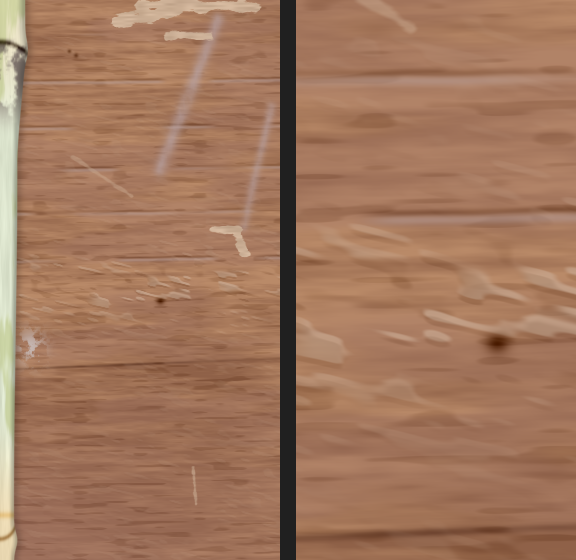
Left: the whole. Right: its middle third, enlarged.
A Shadertoy shader for this texture:

```glsl
// A worn brown table top with a bamboo cane along its left side.
// Stretched value noise makes the grain, chips and stains; segment
// distances make the scrapes, and a curved edge shapes the cane.

float hash(vec2 p) {
    return fract(sin(dot(p, vec2(127.1, 311.7))) * 43758.545);
}

float noise(vec2 p) {
    vec2 i = floor(p), f = fract(p);
    f = f * f * (3.0 - 2.0 * f);
    return mix(mix(hash(i), hash(i + vec2(1, 0)), f.x),
               mix(hash(i + vec2(0, 1)), hash(i + vec2(1, 1)), f.x), f.y);
}

float fbm(vec2 p) {
    float sum = 0.0, gain = 0.53;
    for (int i = 0; i < 4; i++) {
        sum += gain * noise(p);
        p = p * 2.03 + 17.3;
        gain *= 0.5;
    }
    return sum;
}

float bump(float x, float width) {
    return exp(-x * x / (width * width));
}

float segment(vec2 p, vec2 a, vec2 b) {
    vec2 d = b - a;
    return length(p - a - d * clamp(dot(p - a, d) / dot(d, d), 0.0, 1.0));
}

// Ragged stroke between two points
float scrape(vec2 p, vec2 a, vec2 b, float width) {
    float ragged = (fbm(p * vec2(22, 55)) - 0.5) * width * 2.4;
    return 1.0 - smoothstep(-0.003, 0.004, segment(p, a, b) + ragged - width);
}

vec3 wood(vec2 p) {
    vec2 g = p + vec2(0.0, 0.014 * fbm(p * vec2(2.5, 5)) - 0.012 * p.x);
    float seamY = p.y - 0.68 - 0.04 * p.x;
    float lower = 1.0 - smoothstep(-0.004, 0.004, seamY);

    // Broad tones and fine horizontal grain
    float broad = fbm(g * vec2(1.6, 7) + 3.0);
    float fine = fbm(g * vec2(6, 65));
    float fiber = noise(g * vec2(28, 135));
    float tone = 0.62 + 1.1 * (broad - 0.5) + 1.25 * (fine - 0.5) + 0.25 * (fiber - 0.5);
    tone += 0.14 * bump(p.y - 0.98, 0.22) - lower * (0.26 - 0.16 * p.x);
    vec3 color = mix(vec3(0.56, 0.38, 0.28), vec3(0.71, 0.525, 0.395), clamp(tone, 0.0, 1.1));
    float dusky = smoothstep(0.75, 0.0, p.y) * (1.0 - 0.6 * p.x);
    dusky = max(dusky, 0.5 * smoothstep(0.48, 0.62, fbm(g * vec2(2, 9) + 31.0)));
    color = mix(color, vec3(0.63, 0.455, 0.395), 0.65 * dusky);

    // Dark pores and greyish worn lines in the upper board
    float pores = smoothstep(0.68, 0.85, noise(g * vec2(14, 95) + 9.0));
    color -= 0.055 * pores;
    for (int i = 0; i < 6; i++) {
        float k = float(i);
        float y = g.y - 1.885 + 0.162 * k + 0.025 * (hash(vec2(k, 4)) - 0.5);
        float broken = smoothstep(0.3, 0.62, noise(vec2(p.x * 6.0 + k * 9.0, k)));
        color -= 0.12 * broken * bump(y, 0.0045);
        color = mix(color, vec3(0.70, 0.61, 0.60), 0.45 * broken * bump(y + 0.009, 0.006));
    }

    // Pale chips, thickest in the middle band
    float band = 0.15 + 0.85 * bump(p.y - 0.97, 0.10);
    vec2 c = p + vec2(0.0, 0.25 * p.x);
    float chips = smoothstep(0.60, 0.83, noise(c * vec2(24, 85) + 5.0));
    chips *= smoothstep(0.28, 0.58, noise(p * vec2(7, 19) + 40.0));
    color = mix(color, vec3(0.79, 0.67, 0.58), 0.72 * band * chips);
    color -= 0.06 * band * smoothstep(0.65, 0.85, noise(c * vec2(24, 85) + vec2(5.0, 5.6)));

    // Seam between the boards
    float seam = bump(seamY, 0.005) * (0.45 + 0.55 * noise(p * vec2(9, 3)));
    color -= vec3(0.20, 0.18, 0.15) * seam * (1.0 - 0.5 * p.x);

    // Chalky diagonal smears
    float smear = bump(segment(p, vec2(0.78, 1.93), vec2(0.57, 1.39)), 0.024);
    smear += 0.9 * bump(segment(p, vec2(0.97, 1.62), vec2(0.87, 1.19)), 0.016);
    smear *= 0.25 + 0.6 * fbm(p * vec2(30, 14));
    color = mix(color, vec3(0.72, 0.64, 0.65), clamp(smear, 0.0, 0.7));
    float chalk = bump(length((p - vec2(0.11, 0.76)) * vec2(1, 0.8)), 0.05);
    color = mix(color, vec3(0.77, 0.71, 0.69), chalk * smoothstep(0.42, 0.62, fbm(p * 45.0)));

    // Bare scrapes and thin scratches
    float bare = scrape(p, vec2(0.42, 1.925), vec2(0.63, 1.965), 0.019);
    bare = max(bare, scrape(p, vec2(0.50, 1.985), vec2(0.91, 1.975), 0.017));
    bare = max(bare, scrape(p, vec2(0.60, 1.875), vec2(0.75, 1.87), 0.014));
    bare = max(bare, scrape(p, vec2(0.76, 1.185), vec2(0.845, 1.178), 0.010));
    bare = max(bare, scrape(p, vec2(0.845, 1.178), vec2(0.873, 1.095), 0.013));
    bare = max(bare, 0.6 * scrape(p, vec2(0.69, 0.33), vec2(0.70, 0.20), 0.005));
    bare = max(bare, 0.4 * scrape(p, vec2(0.26, 1.44), vec2(0.47, 1.30), 0.005));
    color = mix(color, vec3(0.82, 0.72, 0.62) + 0.12 * (fiber - 0.5), 0.85 * bare);

    // Small knot and two dents
    float knot = bump(length((p - vec2(0.573, 0.924)) * vec2(0.8, 1)), 0.011);
    knot += 0.7 * bump(length(p - vec2(0.248, 1.817)), 0.007);
    knot += 0.7 * bump(length(p - vec2(0.272, 1.802)), 0.008);
    return color - 0.30 * knot;
}

vec3 cane(vec2 p, float across) {
    float streaks = fbm(p * vec2(75, 5));
    vec3 color = mix(vec3(0.94, 0.91, 0.80), vec3(0.87, 0.90, 0.81), smoothstep(1.85, 1.5, p.y));
    color = mix(color, vec3(0.93, 0.86, 0.71), smoothstep(0.55, 0.1, p.y));
    color += 0.16 * (streaks - 0.5);
    color = mix(color, vec3(0.73, 0.77, 0.52), 0.6 * smoothstep(0.5, 0.7, fbm(p * vec2(25, 4) + 8.0)));
    // Sooty patch below the upper node, then dark node rings
    float soot = smoothstep(1.50, 1.73, p.y) * smoothstep(1.87, 1.83, p.y);
    soot *= smoothstep(0.36, 0.60, fbm(p * vec2(24, 15) + 2.0));
    color = mix(color, vec3(0.39, 0.34, 0.33), 0.8 * soot);
    float bend = 0.04 * across * across;
    color -= vec3(0.38, 0.40, 0.39) * bump(p.y - 1.85 + bend, 0.010);
    color -= vec3(0.25, 0.33, 0.38) * bump(p.y - 0.075 - bend, 0.009);
    color -= vec3(0.03, 0.10, 0.20) * bump(p.y - 0.16, 0.012);
    return color * (1.0 - 0.26 * smoothstep(0.62, 1.0, across));
}

void mainImage(out vec4 fragColor, in vec2 fragCoord) {
    vec2 p = fragCoord / iResolution.x;
    float edge = 0.05 + 0.012 * smoothstep(0.2, 1.4, p.y) + 0.028 * smoothstep(1.4, 1.85, p.y);
    edge += 0.010 * bump(p.y - 1.82, 0.05) + 0.012 * bump(p.y - 0.07, 0.04);
    // Soft contact shadow, then the cane on top
    vec3 color = wood(p) * (1.0 - 0.16 * bump(max(p.x - edge, 0.0), 0.018));
    color = mix(cane(p, p.x / edge), color, smoothstep(-0.003, 0.003, p.x - edge));
    fragColor = vec4(clamp(color, 0.0, 1.0), 1.0);
}
```
